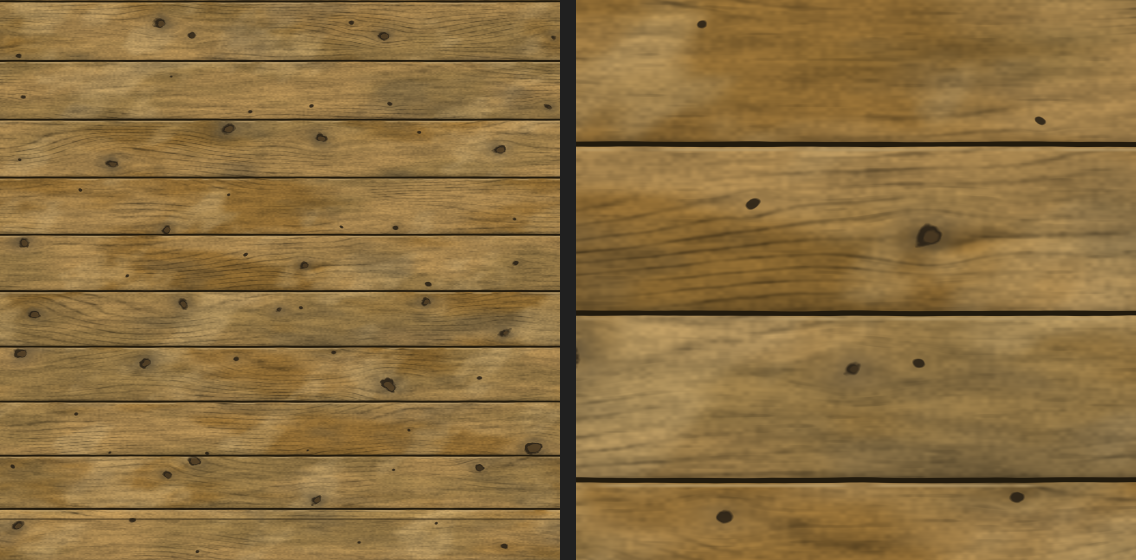
Left, the full canvas; right, a detail of the centre.
Write a Shadertoy shader that draws this texture.

```glsl
// Weathered honey-brown boards: ten horizontal planks, slightly narrower towards
// the bottom, with dark grooves and lit lips. Stretched noise that wraps across x
// makes grain and stains; scattered knots bend the growth rings around them.

const float PLANKS = 10.0;
const float FIRST_SEAM = 0.0026;     // depth of the first groove below the top
const float PLANK_HEIGHT = 0.1069;   // height at the first groove
const float PLANK_SHRINK = 0.00069;  // quadratic narrowing per plank
const float GROOVE_HALF = 0.0014;
const float LIP_OFFSET = 0.0182;     // extra fine line on the last plank
const int KNOTS = 6;                 // knots per plank
const float KNOT_MIN = 0.003;
const float KNOT_MAX = 0.0140;
const float RING_DENSITY = 105.0;

const vec3 TAN = vec3(0.545, 0.44, 0.255);
const vec3 HONEY = vec3(0.63, 0.50, 0.295);
const vec3 AMBER = vec3(0.49, 0.345, 0.125);
const vec3 PALE = vec3(0.73, 0.62, 0.42);
const vec3 GREY = vec3(0.37, 0.32, 0.23);
const vec3 KNOT_DARK = vec3(0.15, 0.12, 0.08);
const vec3 KNOT_BROWN = vec3(0.36, 0.27, 0.15);
const vec3 GROOVE = vec3(0.13, 0.10, 0.05);

float hash(vec2 p) {
    vec3 q = fract(vec3(p.xyx) * 0.1031);
    q += dot(q, q.yzx + 33.33);
    return fract((q.x + q.y) * q.z);
}

// Value noise with a whole number of cells across the canvas, so x wraps.
float noise(vec2 p, vec2 cells, float seed) {
    p = p * cells + vec2(0.0, seed * 37.0);
    vec2 i = floor(p), f = fract(p);
    f = f * f * (3.0 - 2.0 * f);
    float x0 = mod(i.x, cells.x), x1 = mod(i.x + 1.0, cells.x);
    float low = mix(hash(vec2(x0, i.y)), hash(vec2(x1, i.y)), f.x);
    float high = mix(hash(vec2(x0, i.y + 1.0)), hash(vec2(x1, i.y + 1.0)), f.x);
    return mix(low, high, f.y);
}

float fbm(vec2 p, vec2 cells, float seed) {
    float sum = 0.0, weight = 0.533;
    for (int i = 0; i < 4; i++) {
        sum += weight * noise(p, cells, seed + float(i) * 13.0);
        cells *= 2.0;
        weight *= 0.5;
    }
    return sum;
}

void mainImage(out vec4 fragColor, in vec2 fragCoord) {
    vec2 uv = fragCoord / iResolution.xy;
    float px = 1.0 / iResolution.y;

    // Plank index and local position, measured downwards from its upper groove
    float depth = 1.0 - uv.y - FIRST_SEAM;
    float height = sqrt(PLANK_HEIGHT * PLANK_HEIGHT - 4.0 * PLANK_SHRINK * depth);
    float along = 2.0 * depth / (PLANK_HEIGHT + height);
    float id = mod(floor(along), PLANKS);
    vec2 p = vec2(uv.x, fract(along) * height);
    float seed = id + 3.0;

    // Knots: ragged rim, brown heart, grey halo and bending of the grain
    float core = 0.0, halo = 0.0, heart = 0.0, bend = 0.0;
    float wobble = fbm(p, vec2(70.0, 90.0), seed + 60.0) - 0.5;
    for (int i = 0; i < KNOTS; i++) {
        vec2 key = vec2(float(i) * 7.0 + 1.0, id * 11.0 + 5.0);
        float rnd = hash(key);
        float size = mix(KNOT_MIN, KNOT_MAX, rnd * rnd * rnd);
        float cx = (float(i) + hash(key + 31.7)) / float(KNOTS);
        float cy = height * mix(0.04, 0.96, hash(key + 73.1));
        vec2 d = vec2(fract(p.x - cx + 0.5) - 0.5, p.y - cy);
        float tilt = hash(key + 17.9) - 0.5;
        vec2 q = vec2(d.x + tilt * d.y, d.y - tilt * d.x) / (size * vec2(1.15, 0.85));
        float r = length(q) + wobble * 1.5;
        float soft = 0.12 + 0.7 * px / size;
        core = max(core, 1.0 - smoothstep(0.9 - soft, 0.9 + soft, r));
        float inside = 1.0 - smoothstep(0.45, 0.7, length(q - vec2(0.15, 0.1)) + wobble);
        heart = max(heart, inside * smoothstep(0.005, 0.009, size));
        halo = max(halo, exp(-0.22 * r * r) * smoothstep(0.002, 0.010, size));
        vec2 b = d / (size * vec2(4.5, 2.4));
        bend += d.y * exp(-dot(b, b));
    }

    // Growth rings: thin broken contours that follow the bent coordinate
    vec2 g = vec2(p.x, p.y - bend * 0.9);
    float arch = noise(g, vec2(4.0, 20.0), seed + 5.0) * 6.0;
    float ringPhase = g.y * RING_DENSITY + arch + 0.7 * fbm(g, vec2(12.0, 40.0), seed);
    float ring = pow(0.5 + 0.5 * cos(6.28318 * ringPhase), 5.0);
    ring *= smoothstep(0.38, 0.68, fbm(g, vec2(7.0, 18.0), seed + 90.0));
    ring *= 0.4 + 1.0 * noise(p, vec2(90.0, 220.0), seed + 95.0);

    // Fibres, sparse dark pores and fine grit
    float fibre = fbm(g, vec2(16.0, 150.0), seed + 20.0) - 0.5;
    float pore = smoothstep(0.66, 0.95, noise(g, vec2(45.0, 330.0), seed + 25.0));
    float speck = noise(p, vec2(260.0, 420.0), seed + 30.0) - 0.5;

    // Broad stains differ from plank to plank
    float tone = fbm(g, vec2(5.0, 20.0), seed + 40.0) + 0.10 * (hash(vec2(id, 9.0)) - 0.5);
    float amber = smoothstep(0.52, 0.74, fbm(p, vec2(4.0, 14.0), seed + 50.0)
                  + 0.18 * (hash(vec2(id, 4.0)) - 0.45));
    vec2 slanted = p + vec2(p.y * 0.6, 0.0);
    float pale = smoothstep(0.56, 0.74, fbm(slanted, vec2(10.0, 14.0), seed + 70.0));
    float grey = smoothstep(0.58, 0.80, fbm(p, vec2(7.0, 18.0), seed + 80.0));

    vec3 col = mix(TAN, HONEY, smoothstep(0.3, 0.65, tone));
    col = mix(col, AMBER, 0.58 * amber);
    col = mix(col, PALE, 0.45 * pale);
    col = mix(col, GREY, 0.35 * grey);
    col *= 1.02 + 0.36 * fibre + 0.13 * speck - 0.20 * ring - 0.10 * pore;
    col = mix(col, GREY * 0.9, halo * (0.25 + 0.5 * smoothstep(-0.2, 0.2, wobble)));
    col = mix(col, mix(KNOT_DARK, KNOT_BROWN, heart * 0.7), core * 0.88);

    // Fine second line and its lit lip on the last plank
    float last = step(PLANKS - 1.5, id);
    float lipLine = 1.0 - smoothstep(0.0003, 0.0008 + px, abs(p.y - LIP_OFFSET));
    col *= 1.0 + last * 0.08 * (1.0 - smoothstep(LIP_OFFSET - px, LIP_OFFSET, p.y));
    col = mix(col, GROOVE, last * 0.45 * lipLine);

    // Grooves: soft shade, worn bright edge below, ragged dark gap
    float below = height - p.y;
    float seam = min(p.y, below);
    float wear = fbm(uv, vec2(30.0, 8.0), seed + 100.0);
    col *= 1.0 - 0.38 * exp(-below / 0.003);
    float edge = 1.0 - smoothstep(0.0, 0.0012 + px, abs(p.y - GROOVE_HALF - 0.0018));
    col = mix(col, PALE, edge * smoothstep(0.3, 0.65, wear) * 0.7);
    float gap = GROOVE_HALF * (0.6 + 0.8 * wear);
    col = mix(GROOVE, col, smoothstep(gap - 0.5 * px, gap + 0.8 * px, seam));

    fragColor = vec4(clamp(col, 0.0, 1.0), 1.0);
}
```
